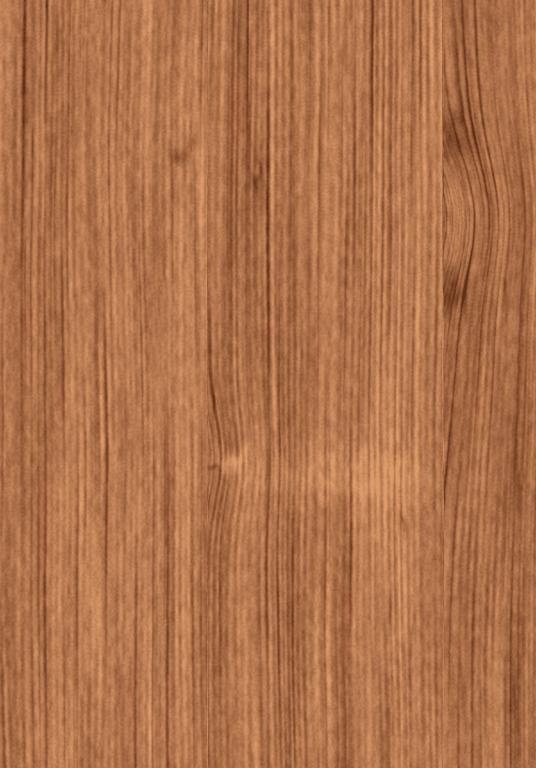
Write a Shadertoy shader that draws this texture.

```glsl
// Warm brown wood: three upright boards with fine vertical grain and a half knot.
// Stretched strand noise and thin lines, sampled along a bent grain coordinate,
// give one tone value per point, which is mapped onto a dark-to-light wood ramp.

const vec3 DARK_WOOD = vec3(0.53, 0.312, 0.187);
const vec3 LIGHT_WOOD = vec3(0.78, 0.53, 0.357);
const float LEFT_SEAM = 0.270;
const float RIGHT_SEAM = 0.577;

float hash(vec2 p) {
    return fract(sin(dot(p, vec2(127.1, 311.7))) * 43758.5);
}

// One column of smooth noise, shifted so that neighbours never line up.
float strand(float column, float y) {
    y += 17.0 * hash(vec2(column, 3.7));
    float i = floor(y);
    float f = smoothstep(0.0, 1.0, y - i);
    return mix(hash(vec2(column, i)), hash(vec2(column, i + 1.0)), f);
}

// Noise blended between columns, centred on zero.
float grainNoise(vec2 p) {
    float i = floor(p.x);
    float f = smoothstep(0.0, 1.0, p.x - i);
    return mix(strand(i, p.y), strand(i + 1.0, p.y), f) - 0.5;
}

// Narrow lines, one per column at a random place, fading in and out along y.
float thinLines(vec2 g, float density, float width, float stretch) {
    float x = g.x * density;
    float column = floor(x);
    float place = 0.2 + 0.6 * hash(vec2(column, 9.3));
    float d = (x - column - place) / (density * width);
    float strength = smoothstep(0.45, 0.90, strand(column, g.y * stretch));
    return strength * exp(-d * d);
}

// Soft elliptical spot.
float blob(vec2 p, vec2 centre, vec2 size) {
    vec2 d = (p - centre) / size;
    return exp(-dot(d, d));
}

// Sideways push of the fibres around a knot, fading to the right of it.
float bow(vec2 p, vec2 centre, vec2 size, float amount) {
    vec2 d = (p - centre) / size;
    return amount * exp(-max(d.x, 0.0) - d.y * d.y);
}

// Grain coordinate: wavy everywhere, arched beside the knots.
vec2 bendGrain(vec2 p, float inMiddle, float inRight) {
    float x = p.x + 0.010 * grainNoise(p * vec2(6.0, 2.5) + 5.0);
    x += 0.002 * grainNoise(p * vec2(25.0, 8.0));
    x -= inRight * bow(p, vec2(RIGHT_SEAM, 0.72), vec2(0.065, 0.085), 0.055);
    x -= inRight * bow(p, vec2(RIGHT_SEAM, 0.62), vec2(0.09, 0.27), 0.040);
    x -= inMiddle * bow(p, vec2(LEFT_SEAM, 0.40), vec2(0.05, 0.07), 0.022);
    return vec2(x + 3.0 * inMiddle + 7.0 * inRight, p.y);
}

// Broad bands, dense pores, uneven ribs and crisp dark lines.
float grainTone(vec2 g, float ribStrength) {
    float tone = 0.48 * grainNoise(g * vec2(42.0, 1.8));
    tone += 0.32 * grainNoise(g * vec2(15.0, 1.4) + 40.0);
    tone += 0.54 * grainNoise(g * vec2(200.0, 6.0) + 11.0);
    tone += 0.42 * grainNoise(g * vec2(256.0, 75.0) + 23.0);
    float phase = g.x * 112.0 + 2.5 * grainNoise(g * vec2(20.0, 1.3));
    float ribFade = 1.0 + 1.2 * grainNoise(g * vec2(30.0, 6.0) + 61.0);
    tone += ribStrength * ribFade * sin(6.2832 * phase);
    tone -= 0.45 * thinLines(g, 105.0, 0.0016, 3.5);
    return tone - 0.70 * thinLines(g + 0.37, 38.0, 0.0021, 2.4);
}

// Scattered short dark streaks along the fibres.
float darkStreaks(vec2 p) {
    float sum = 0.0;
    for (int k = 0; k < 16; k++) {
        float id = float(k);
        vec2 centre = vec2(0.7 * hash(vec2(id, 1.3)), hash(vec2(id, 8.1)));
        float size = mix(0.5, 1.4, hash(vec2(id, 4.9)));
        sum += blob(p, centre, size * vec2(0.0032, 0.045));
    }
    return sum;
}

// Brightness of the large knots and of the pale cross-grain sheen.
float knotTone(vec2 p, float inMiddle, float inRight, float ripple) {
    vec2 q = p + vec2(0.014, 0.024) * ripple;
    float halfKnot = 0.22 * blob(q, vec2(0.598, 0.725), vec2(0.024, 0.05));
    halfKnot -= 0.70 * blob(q, vec2(0.594, 0.822), vec2(0.020, 0.034));
    halfKnot -= 0.70 * blob(q, vec2(0.590, 0.622), vec2(0.020, 0.026));
    halfKnot -= 0.45 * blob(q, vec2(0.579, 0.725), vec2(0.006, 0.045));
    float pale = 0.85 * blob(q, vec2(0.300, 0.396), vec2(0.018, 0.010));
    pale += 0.42 * blob(q, vec2(0.445, 0.378), vec2(0.120, 0.036));
    pale -= 0.70 * blob(q, vec2(0.277, 0.390), vec2(0.013, 0.009));
    float pins = blob(q, vec2(0.234, 0.798), vec2(0.009, 0.012));
    pins += blob(q, vec2(0.337, 0.775), vec2(0.006, 0.035));
    pins += blob(q, vec2(0.528, 0.328), vec2(0.004, 0.020));
    return inRight * halfKnot + inMiddle * pale - 0.65 * pins;
}

void mainImage(out vec4 fragColor, in vec2 fragCoord) {
    vec2 p = fragCoord / iResolution.y;
    float edge = 0.7 / iResolution.y;
    float inRight = smoothstep(-edge, edge, p.x - RIGHT_SEAM);
    float inMiddle = smoothstep(-edge, edge, p.x - LEFT_SEAM) * (1.0 - inRight);

    vec2 grain = bendGrain(p, inMiddle, inRight);
    float ripple = grainNoise(p * vec2(110.0, 55.0));
    float tone = 0.68 + grainTone(grain, mix(0.11, 0.17, inMiddle));
    tone += knotTone(p, inMiddle, inRight, ripple);

    // Streaks follow the wavy fibres
    vec2 wavy = p + vec2(0.010 * grainNoise(p * vec2(20.0, 9.0)), 0.0);
    tone -= 0.42 * darkStreaks(wavy);

    // Faint board joints and a fine surface tooth
    float lowerPart = 1.0 - smoothstep(0.36, 0.46, p.y);
    tone -= 0.16 * lowerPart * blob(p, vec2(LEFT_SEAM, p.y), vec2(0.0018, 1.0));
    tone -= 0.12 * blob(p, vec2(RIGHT_SEAM, p.y), vec2(0.0018, 1.0));
    tone += 0.28 * grainNoise(p * vec2(430.0, 380.0));

    vec3 wood = mix(DARK_WOOD, LIGHT_WOOD, clamp(tone, -0.6, 1.35));
    fragColor = vec4(wood, 1.0);
}
```
